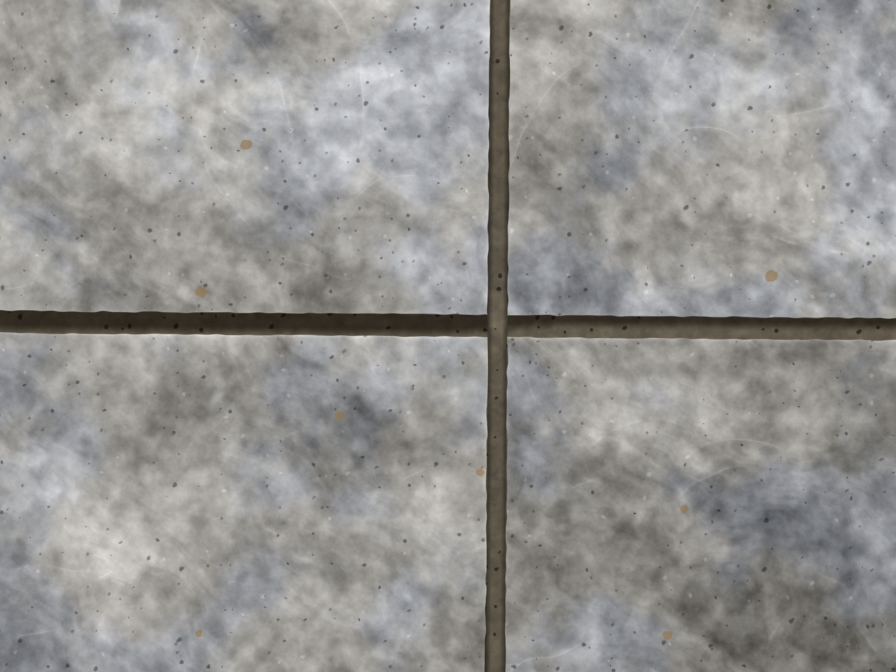
Give the GLSL for this texture, as a Shadertoy shader.

```glsl
// Four large troweled concrete tiles meeting at one recessed, slightly skewed cross joint.
// Warped fractal noise makes the cement clouds; hashed arcs and specks add trowel marks,
// pits and stains; the joint is a distance to a repeated grid with a cast shadow.
#define TILE_SIZE vec2(0.90, 0.80)
#define JOINT_HALF vec2(0.0150, 0.0165)
#define CLOUD_CONTRAST 0.40
#define STREAK_CONTRAST 0.27
#define GRAIN_CONTRAST 0.30
#define TROWEL_MARKS 16
#define WARM_TINT vec3(0.012, 0.002, -0.020)
#define COOL_TINT vec3(-0.008, 0.001, 0.018)
#define GROUT_COLOR vec3(0.385, 0.355, 0.300)
#define SHADOW_COLOR vec3(0.190, 0.165, 0.130)
#define RUST_COLOR vec3(0.57, 0.45, 0.29)

float hash(vec2 p) {
    vec3 h = fract(vec3(p.xyx) * 0.1031);
    h += dot(h, h.yzx + 33.33);
    return fract((h.x + h.y) * h.z);
}

vec2 hash2(vec2 p) {
    return vec2(hash(p), hash(p + 57.3));
}

float noise(vec2 p) {
    vec2 i = floor(p), f = fract(p);
    f = f * f * (3.0 - 2.0 * f);
    return mix(mix(hash(i), hash(i + vec2(1, 0)), f.x),
               mix(hash(i + vec2(0, 1)), hash(i + vec2(1, 1)), f.x), f.y);
}

float fbm(vec2 p) {
    float sum = 0.0, amp = 0.5;
    for (int i = 0; i < 5; i++) {
        sum += amp * noise(p);
        p = mat2(1.6, 1.2, -1.2, 1.6) * p + 17.1;
        amp *= 0.55;
    }
    return sum / 1.055;
}

mat2 rotation(float a) {
    return mat2(cos(a), sin(a), -sin(a), cos(a));
}

// Sparse irregular dots, at most one per grid cell
float specks(vec2 p, float cells, float density, float radius, float px) {
    p += 0.003 * (noise(p * 160.0) - 0.5);
    vec2 id = floor(p * cells);
    vec2 center = (id + 0.25 + 0.5 * hash2(id + cells)) / cells;
    float r = radius * (0.4 + 0.6 * hash(id + 8.7));
    float present = step(hash(id + 3.1), density);
    return present * (1.0 - smoothstep(r - px, r + px, length(p - center)));
}

// Curved ridges left by the trowel, with a soft smear on one side
float trowelMarks(vec2 q, vec2 id, float px) {
    float sum = 0.0;
    for (int i = 0; i < TROWEL_MARKS; i++) {
        vec2 seed = id * 19.0 + float(i) * 7.3 + 101.0;
        vec2 d = q - (id + hash2(seed)) * TILE_SIZE;
        float r = mix(0.06, 0.32, hash(seed + 2.0));
        float angle = 6.2832 * hash(seed + 4.0);
        float s = length(d) - r + 0.012 * (noise(q * 22.0) - 0.5);
        float span = smoothstep(0.72, 0.98, dot(normalize(d + 1e-5), vec2(cos(angle), sin(angle))));
        float broken = smoothstep(0.35, 0.70, noise(q * 35.0 + seed));
        float ridge = exp(-abs(s) / (0.0012 + 0.5 * px)) * broken;
        float smear = smoothstep(-px, px, s) * exp(-abs(s) / 0.022);
        sum += span * (0.07 * ridge + 0.07 * (hash(seed + 6.0) - 0.45) * smear);
    }
    return sum;
}

vec3 concrete(vec2 p, vec2 q, vec2 id, float px) {
    vec2 w = q + id * 5.7 + 20.0;
    vec2 warp = vec2(fbm(w * 4.0), fbm(w * 4.0 + 31.0)) - 0.5;
    vec2 swirl = rotation(mix(-0.7, 0.9, hash(id + 12.0))) * (w + 0.22 * warp);
    float cloud = fbm((w + 0.30 * warp) * 6.0) - 0.5;
    float streak = fbm(swirl * vec2(8.0, 24.0)) - 0.5;
    float grain = fbm(w * 42.0) - 0.5;
    float tone = 0.605 + CLOUD_CONTRAST * cloud + STREAK_CONTRAST * streak + GRAIN_CONTRAST * grain;
    tone += 0.13 * (p.y - 0.5) - 0.035 * (p.x - 0.67);
    tone += trowelMarks(q, id, px);
    float cool = smoothstep(0.46, 0.66, fbm(w * 5.0 + 70.0));
    vec3 col = tone + mix(WARM_TINT, COOL_TINT, cool);
    col *= 1.0 - 0.35 * specks(w, 26.0, 0.22, 0.0032, px);
    col *= 1.0 - 0.25 * specks(w, 60.0, 0.10, 0.0022, px);
    col += 0.09 * specks(w, 33.0, 0.10, 0.0035, px);
    return mix(col, RUST_COLOR, 0.6 * specks(w, 9.0, 0.07, 0.0090, px));
}

vec3 grout(vec2 p, vec2 across, float px) {
    float grit = 0.80 + 0.40 * fbm(p * 75.0);
    // Horizontal run: shadow falls from the upper edge, deeper on the left
    float reach = mix(-0.75, 0.10, smoothstep(0.65, 0.85, p.x));
    vec3 level = mix(GROUT_COLOR, SHADOW_COLOR, smoothstep(reach - 0.5, reach + 0.6, across.y));
    // Vertical run: both walls darken the bed
    vec3 upright = GROUT_COLOR * (1.0 - 0.38 * smoothstep(0.35, 1.0, abs(across.x)));
    upright *= 0.93 + 0.20 * exp(-abs(across.y) * 0.5);
    vec3 col = mix(level, upright, 1.0 - smoothstep(0.8, 1.15, abs(across.x)));
    return col * grit * (1.0 - 0.5 * specks(p, 48.0, 0.22, 0.0035, px));
}

void mainImage(out vec4 fragColor, in vec2 fragCoord) {
    float px = 1.0 / iResolution.y;
    vec2 p = fragCoord * px;
    // Coordinates about the skewed joint crossing, in canvas heights
    vec2 q = p - vec2(mix(0.737, 0.744, p.y), mix(0.521, 0.510, p.x * 0.75));
    vec2 id = floor(q / TILE_SIZE);
    vec2 joint = q - TILE_SIZE * round(q / TILE_SIZE);
    vec2 gap = abs(joint) - JOINT_HALF + 0.0024 * (noise(p * 65.0) - 0.5);
    float edge = min(gap.x, gap.y);
    // Worn, light rims where the tile edges catch light
    vec3 tile = concrete(p, q, id, px);
    vec2 rim = exp(-max(gap, 0.0) / 0.0028) * vec2(joint.x < 0.0 ? 0.12 : 0.05, joint.y < 0.0 ? 0.17 : 0.06);
    tile += max(rim.x, rim.y) * (0.4 + 0.8 * noise(p * 50.0));
    vec3 col = mix(grout(p, joint / JOINT_HALF, px), tile, smoothstep(-px, px, edge));
    fragColor = vec4(clamp(col, 0.0, 1.0), 1.0);
}
```
